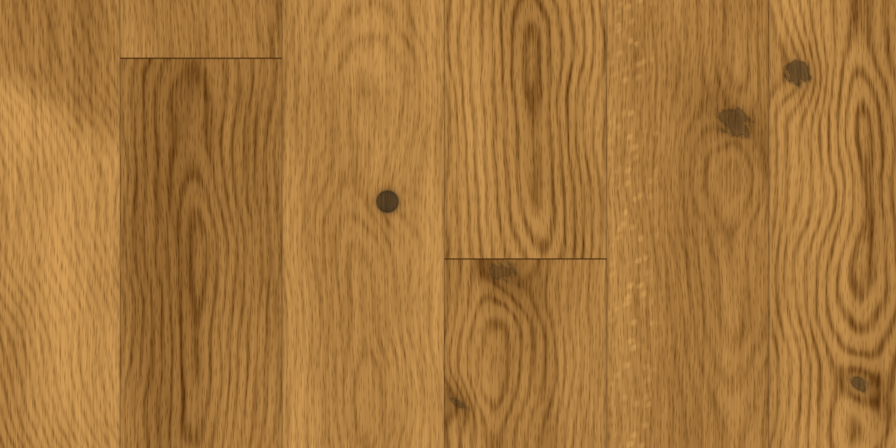
Write a Shadertoy shader that draws this texture.

```glsl
#define PLANK_WIDTH 0.362
#define FIRST_SEAM 0.268
#define SEAM_WIDTH 0.0014
#define RING_DENSITY 46.0
#define RING_STRENGTH 0.62
#define FIBRE_STRENGTH 0.36
#define PORE_STRENGTH 0.2
#define BROAD_STRENGTH 0.3
#define DARK_OAK vec3(0.46, 0.30, 0.122)
#define LIGHT_OAK vec3(0.775, 0.572, 0.312)
#define KNOT_COLOUR vec3(0.29, 0.22, 0.13)
#define SEAM_COLOUR vec3(0.25, 0.15, 0.06)

// Per board: tone, ring centre across, ring centre up, ring contrast
const vec4 BOARDS[8] = vec4[8](
    vec4(0.88, -0.10, 0.02, 0.60), vec4(0.74, 0.15, 1.30, 0.25),
    vec4(0.96, 0.00, 0.15, 0.32), vec4(0.83, 0.01, 0.75, 0.90),
    vec4(0.80, 0.09, 0.72, 0.35), vec4(0.83, 0.025, 0.55, 0.90),
    vec4(0.58, -0.02, 0.35, 0.65), vec4(0.67, -0.066, 0.20, 0.60));
// Per knot: position, radius, darkness
const vec4 KNOTS[6] = vec4[6](
    vec4(0.865, 0.550, 0.024, 1.0), vec4(1.640, 0.727, 0.024, 0.65),
    vec4(1.780, 0.840, 0.022, 0.8), vec4(1.125, 0.388, 0.017, 0.6),
    vec4(1.920, 0.146, 0.010, 0.8), vec4(1.022, 0.100, 0.007, 0.6));

vec2 hash2(vec2 p) {
    p = vec2(dot(p, vec2(127.1, 311.7)), dot(p, vec2(269.5, 183.3)));
    return fract(sin(p) * 43758.5);
}

// Cellular noise: distance to the nearest point, random value of its cell
vec2 cells(vec2 p) {
    vec2 nearest = vec2(9.0, 0.0);
    for (int k = 0; k < 9; k++) {
        vec2 cell = floor(p) + vec2(k % 3 - 1, k / 3 - 1);
        vec2 rnd = hash2(cell);
        float d = length(cell + rnd - p);
        if (d < nearest.x) nearest = vec2(d, fract(rnd.x * 7.3 + rnd.y));
    }
    return nearest;
}

// Layered sines for the slow wander of the grain
float wander(vec2 p) {
    float sum = 0.0, amp = 0.5;
    for (int i = 0; i < 4; i++) {
        sum += amp * sin(p.x + 1.3 * sin(p.y)) * cos(p.y * 0.9 + 0.7 * p.x);
        p = mat2(1.6, 0.9, -0.9, 1.6) * p + 2.3;
        amp *= 0.52;
    }
    return sum;
}

void mainImage(out vec4 fragColor, in vec2 fragCoord) {
    vec2 p = fragCoord / iResolution.y;
    float px = 1.0 / iResolution.y;

    // Plank layout: every second plank has an end joint, stepping downwards
    float plank = floor((p.x - FIRST_SEAM) / PLANK_WIDTH);
    float across = p.x - FIRST_SEAM - (plank + 0.5) * PLANK_WIDTH;
    float joint = mod(plank, 2.0) < 0.5 ? 0.87 - 0.224 * plank : -1.0;
    bool lower = p.y < joint;
    int id = clamp(lower ? 6 + int(plank) / 2 : int(plank) + 1, 0, 7);
    vec4 board = BOARDS[id];
    vec2 seed = vec2(id) * vec2(17.3, 5.7);

    // Knots bend the growth rings; sound ones are round, others ragged
    float bulge = 0.0, core = 0.0, halo = 0.0, rim = 0.0;
    for (int i = 0; i < 6; i++) {
        vec4 knot = KNOTS[i];
        if (floor((knot.x - FIRST_SEAM) / PLANK_WIDTH) != plank
            || (knot.y < joint) != lower) continue;
        vec2 d = p - knot.xy;
        float reach = 1.5 * knot.z + 0.03, rough = 1.0 - knot.w;
        d.x += rough * d.y;
        float edge = length(d) - knot.z + 0.07 * rough * wander(d * 70.0 + knot.xy * 9.0);
        float soft = px + 0.05 * rough;
        float spread = dot(d, d * vec2(1.0, 0.5)) / (reach * reach);
        bulge += 0.75 * reach * exp(-spread);
        halo += (0.2 + 0.6 * rough) * exp(-1.2 * spread);
        core = max(core, knot.w * (1.0 - smoothstep(-soft, soft, edge)));
        rim = max(rim, knot.w * exp(-abs(edge) / 0.004));
    }

    // Cathedral growth rings, stretched along the board; the first one leans
    float drift = 0.035 * wander(vec2(across * 5.0, p.y * 4.0) + seed);
    float offset = across - board.y + drift + (id == 0 ? 0.3 * p.y : 0.0);
    float rise = 0.15 * (p.y - board.z);
    float radius = sqrt(offset * offset + rise * rise + 0.0004) + bulge;
    radius += 0.007 * wander(vec2(p.x * 22.0, p.y * 10.0) + seed);
    radius += 0.008 * sin(p.y * 17.0 + seed.x);
    float ring = pow(0.5 + 0.5 * sin(6.2832 * RING_DENSITY * radius), 2.0);
    float heart = exp(-40.0 * offset * offset);

    // Fine fibres and short open pores
    vec2 grain = vec2(across + 0.5 * drift + 0.15 * bulge, p.y);
    float fibre = cells(grain * vec2(150.0, 5.0) + seed).x - 0.45;
    fibre += 0.5 * (cells(grain * vec2(60.0, 2.0) + seed + 31.0).x - 0.45);
    float pore = 1.0 - smoothstep(0.08, 0.38, cells(grain * vec2(140.0, 24.0) + seed).x);

    // Combine into one tone between dark and light oak
    float tone = board.x - 0.2 * heart - halo - FIBRE_STRENGTH * fibre - PORE_STRENGTH * pore;
    tone -= RING_STRENGTH * board.w * mix(0.5, 1.0, heart) * (ring - 0.375) * (1.0 + fibre);
    tone += BROAD_STRENGTH * wander(vec2(across * 13.0, p.y * 1.8) + seed);
    // Darker heartwood corner on the first board
    if (id == 0) tone -= 0.36 * smoothstep(-0.06, 0.06, p.y + 0.69 * p.x - 0.845 + drift);
    // Pale ray flecks along one side of the fifth board
    vec2 fleck = cells(vec2(p.x * 38.0 + p.y * 9.0, p.y * 44.0 - p.x * 24.0));
    float band = id == 4 ? exp(-pow((across + 0.12) / 0.05, 2.0)) : 0.0;
    tone += 0.3 * band * smoothstep(0.4, 0.7, fleck.y) * (1.0 - smoothstep(0.1, 0.5, fleck.x));

    vec3 colour = mix(DARK_OAK, LIGHT_OAK, clamp(tone, -0.4, 1.15));
    colour = mix(colour, KNOT_COLOUR * (1.0 - 0.4 * fibre), 0.9 * core);
    colour = mix(colour, KNOT_COLOUR * 0.65, 0.55 * rim);

    // Seams: faint along the planks, crisp at the end joints
    float side = 0.5 * PLANK_WIDTH - abs(across);
    vec2 seam = 1.0 - smoothstep(SEAM_WIDTH - px, SEAM_WIDTH + px, vec2(side, abs(p.y - joint)));
    colour *= 1.0 - 0.07 * exp(-side / 0.006);
    fragColor = vec4(mix(colour, SEAM_COLOUR, max(0.25 * seam.x, 0.8 * seam.y)), 1.0);
}
```
